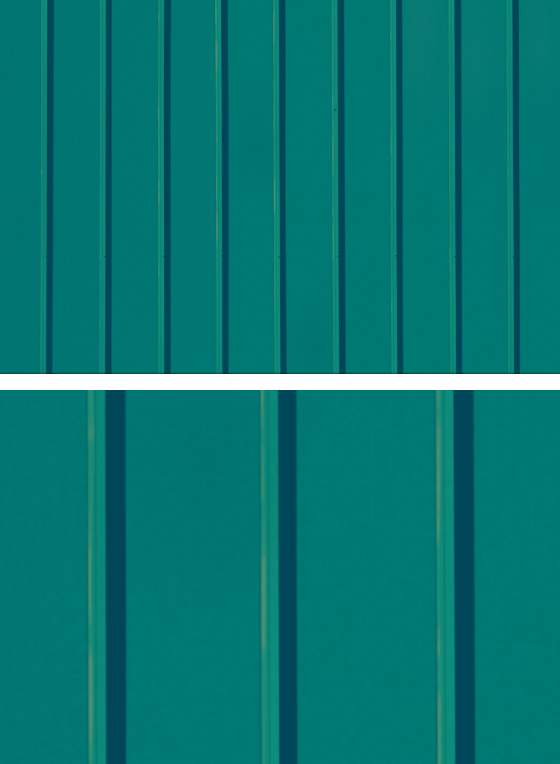
Top: the whole. Bottom: its middle third, enlarged.
Reproduce this texture procedurally as a WebGL 2 fragment shader.

```glsl
#version 300 es
precision highp float;
// Painted teal sheet metal with nine raised vertical ribs, side shadows, worn edges and screws.

uniform vec2 u_resolution;
out vec4 fragColor;

const float RIB_COUNT = 9.0;
const float PITCH = 0.1559;       // rib spacing, in canvas heights
const float FIRST_RIB = 0.1094;   // left edge of the first rib
const float RIB_WIDTH = 0.0160;
const float SHADOW_WIDTH = 0.0172;
const float SCREW_ROW = 0.317;

const vec3 PANEL = vec3(0.000, 0.472, 0.450);
const vec3 PANEL_DEEP = vec3(0.000, 0.440, 0.442);
const vec3 HAZE = vec3(0.130, 0.500, 0.460);
const vec3 RIB_LIGHT = vec3(0.050, 0.545, 0.480);
const vec3 RIB_EDGE = vec3(0.015, 0.420, 0.405);
const vec3 SHADOW = vec3(0.000, 0.275, 0.350);
const vec3 WORN = vec3(0.360, 0.560, 0.430);

float hash(vec2 p) {
    return fract(sin(dot(p, vec2(127.1, 311.7))) * 43758.5453);
}

float noise(vec2 p) {
    vec2 cell = floor(p);
    vec2 f = fract(p);
    f = f * f * (3.0 - 2.0 * f);
    return mix(mix(hash(cell), hash(cell + vec2(1, 0)), f.x),
               mix(hash(cell + vec2(0, 1)), hash(cell + vec2(1, 1)), f.x), f.y);
}

float fbm(vec2 p) {
    float sum = 0.0;
    float amplitude = 0.5;
    for (int i = 0; i < 4; i++) {
        sum += amplitude * noise(p);
        p = p * 2.03 + 7.1;
        amplitude *= 0.5;
    }
    return sum;
}

// Soft-edged strip between two positions
float band(float x, float left, float right, float soft) {
    return smoothstep(left - soft, left + soft, x)
         - smoothstep(right - soft, right + soft, x);
}

float blob(vec2 p, vec2 center, vec2 radius) {
    vec2 q = (p - center) / radius;
    return exp(-dot(q, q));
}

// Sideways drift of one rib: fixed offset, slight lean and a slow bend
float ribDrift(float id, float y) {
    float lean = mix(-0.003, 0.004, smoothstep(0.0, 4.0, id));
    float bend = noise(vec2(id * 9.0, y * 3.0)) - 0.5;
    return (hash(vec2(id, 4.0)) - 0.5) * 0.003 + lean * (0.5 - y) + bend * 0.0015;
}

vec3 panelColor(vec2 p, float aspect) {
    float clouds = fbm(p * 3.0) - 0.47;
    float side = 1.0 - smoothstep(0.0, 0.5, p.x / aspect);
    float shade = 0.6 * side + 0.5 * clouds;
    shade += 0.45 * blob(p, vec2(0.69, 0.60), vec2(0.06, 0.10));
    shade += 0.60 * blob(p, vec2(0.84, 0.08), vec2(0.05, 0.08));
    vec3 color = mix(PANEL, PANEL_DEEP, clamp(shade, -0.3, 1.0));
    float haze = blob(p, vec2(1.12, 0.90), vec2(0.05, 0.16))
               + blob(p, vec2(1.27, 0.86), vec2(0.05, 0.14))
               + 0.7 * blob(p, vec2(1.44, 0.92), vec2(0.05, 0.14));
    return mix(color, HAZE, 0.28 * haze * (0.5 + fbm(p * 14.0)));
}

vec3 addScrew(vec3 color, vec2 q, float radius, float soft) {
    float head = 1.0 - smoothstep(radius - soft, radius + soft, length(q));
    float lit = smoothstep(-radius, radius, q.y - q.x);
    return mix(color, mix(SHADOW, RIB_LIGHT, lit), 0.75 * head);
}

void main() {
    vec2 p = gl_FragCoord.xy / u_resolution.y;
    float aspect = u_resolution.x / u_resolution.y;
    float soft = max(0.75 / u_resolution.y, 0.0012);

    // Nearest rib and the distance from its left edge
    float id = clamp(floor((p.x - FIRST_RIB) / PITCH + 0.3), 0.0, RIB_COUNT - 1.0);
    float x = p.x - FIRST_RIB - id * PITCH - ribDrift(id, p.y);
    vec3 color = panelColor(p, aspect);

    // Cast shadow, uneven in width along the rib
    float shadowEnd = RIB_WIDTH + SHADOW_WIDTH
                    + 0.003 * (noise(vec2(id * 5.0 + 2.0, p.y * 2.0)) - 0.5);
    color = mix(color, SHADOW, band(x, RIB_WIDTH, shadowEnd, soft * 1.3));

    // Rib face: dark crease, lit face, darker fold
    float tone = 0.75 + 0.35 * noise(vec2(id * 3.0, p.y * 5.0));
    color = mix(color, RIB_EDGE, 0.7 * band(x, -0.0012, 0.0012, soft));
    color = mix(color, RIB_LIGHT, tone * band(x, 0.001, RIB_WIDTH, soft));
    color = mix(color, RIB_EDGE, 0.45 * band(x, 0.0065, 0.0085, soft));

    // Patchy worn paint, heaviest on the middle ribs and upper part
    float amount = exp(-pow((id - 3.6) / 1.8, 2.0)) * smoothstep(0.05, 0.6, p.y);
    float patches = fbm(vec2(id * 11.0, p.y * 22.0));
    float wear = smoothstep(0.62 - 0.32 * amount, 0.82 - 0.2 * amount, patches);
    float wornWidth = 0.003 + 0.004 * amount * noise(vec2(id * 7.0, p.y * 8.0));
    color = mix(color, WORN, (0.25 + 0.55 * wear) * band(x, 0.0008, wornWidth, soft));

    // One row of screws and a single higher one
    float row = SCREW_ROW + 0.004 * (hash(vec2(id, 8.0)) - 0.5);
    color = addScrew(color, vec2(x - 0.0155, p.y - row), 0.0045, soft);
    float extra = 1.0 - step(0.5, abs(id - 5.0));
    color = addScrew(color, vec2(x - 0.0085, p.y - 0.707), 0.0042 * extra - 0.01 * (1.0 - extra), soft);

    // Dim lower rim and fine paint grain
    color *= 1.0 - 0.25 * (1.0 - smoothstep(0.002, 0.006, p.y));
    color += 0.012 * (noise(p * 260.0) - 0.5);
    fragColor = vec4(clamp(color, 0.0, 1.0), 1.0);
}
```
